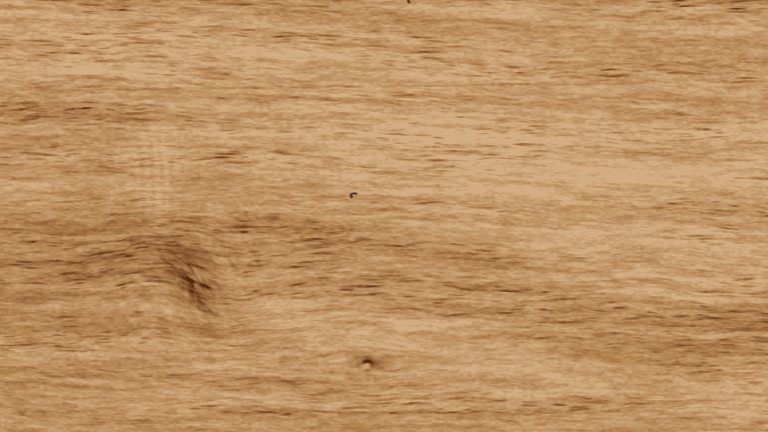
Write a Shadertoy shader that draws this texture.

```glsl
vec2 hash2(vec2 cell) {
    vec3 q = fract(cell.xyx * vec3(0.1031, 0.1030, 0.0973));
    q += dot(q, q.yzx + 33.33);
    return fract((q.xx + q.yz) * q.zy);
}

// Smooth cellular noise: random cell tones blended by distance, centred on zero
float cellTone(vec2 q) {
    vec2 cell = floor(q), f = q - cell;
    float sum = 0.0, total = 0.0;
    for (int j = -1; j <= 1; j++)
    for (int i = -1; i <= 1; i++) {
        vec2 o = vec2(i, j);
        vec2 h = hash2(cell + o);
        vec2 d = o + 0.15 + 0.7 * h - f;
        float weight = exp(-5.0 * dot(d, d));
        sum += weight * fract(h.x * 17.3 + h.y * 31.7);
        total += weight;
    }
    return sum / total - 0.5;
}

// Crisp tapered dashes, at most one per cell, tilted slightly downhill
float pores(vec2 q, float density) {
    vec2 cell = floor(q), f = q - cell;
    float dark = 0.0;
    for (int j = -1; j <= 1; j++)
    for (int i = -1; i <= 1; i++) {
        vec2 o = vec2(i, j);
        vec2 h = hash2(cell + o + 71.0);
        vec2 d = o + h - f;
        d.y -= (0.8 * h.x - 0.2) * d.x;
        float pick = fract(h.x * 23.1 + h.y * 41.9);
        float taper = 1.0 - smoothstep(0.05, 0.3 + 0.6 * h.y, abs(d.x));
        float across = 1.0 - smoothstep(0.08, 0.40, abs(d.y));
        dark = max(dark, taper * across * smoothstep(1.0 - density, 1.0, pick));
    }
    return dark;
}

float blob(vec2 p, vec2 centre, vec2 radius) {
    vec2 d = (p - centre) / radius;
    return exp(-dot(d, d));
}

vec2 rotate(vec2 p, float angle) {
    float c = cos(angle), s = sin(angle);
    return vec2(c * p.x - s * p.y, s * p.x + c * p.y);
}

// Bends the fibres around a knot; lean tilts them downhill
float knotBend(vec2 p, vec2 centre, vec2 radius, float lean, float spread) {
    vec2 d = p - centre;
    return (lean * d.x - spread * d.y) * blob(p, centre, radius);
}

// Small hooked chip in the surface
float chip(vec2 p, vec2 centre, float size, float pixel) {
    vec2 d = p - centre;
    float hook = abs(length(d * vec2(0.8, 1.1)) - size) - size * 0.4;
    hook = max(hook, 0.8 * d.x - d.y - 0.3 * size);
    return 1.0 - smoothstep(-pixel, pixel, hook);
}

vec3 woodColour(float tone) {
    vec3 umber = vec3(0.53, 0.34, 0.19);
    vec3 honey = vec3(0.70, 0.51, 0.315);
    vec3 straw = vec3(0.81, 0.66, 0.485);
    return tone < 0.5 ? mix(umber, honey, tone * 2.0)
                      : mix(honey, straw, tone * 2.0 - 1.0);
}

void mainImage(out vec4 fragColor, in vec2 fragCoord) {
    vec2 p = fragCoord / iResolution.y;
    float pixel = 1.0 / iResolution.y;
    vec2 bigKnot = vec2(0.45, 0.34), smallKnot = vec2(0.85, 0.155);

    // Fibre coordinates: gentle slope, waves and bends
    vec2 g = p;
    g.y += 0.035 * p.x + 0.008 * sin(2.6 * p.x + 5.0 * p.y)
         + 0.002 * sin(11.0 * p.x - 14.0 * p.y) + 0.0010 * sin(47.0 * p.x + 60.0 * p.y);
    g.y += knotBend(p, bigKnot, vec2(0.13, 0.12), 0.30, 0.1);
    g.y += knotBend(p, smallKnot, vec2(0.07, 0.05), 0.1, 0.4);

    // Broad light and dark zones
    float bandY = mix(0.46, 0.22, smoothstep(0.4, 1.7, p.x));
    float tone = 0.87;
    tone -= 0.30 * blob(p, vec2(0.14, 0.74), vec2(0.30, 0.055));
    tone -= 0.25 * blob(p, vec2(0.15, 0.36), vec2(0.65, 0.20));
    tone -= 0.27 * blob(p, vec2(1.2, bandY), vec2(1.0, 0.085));
    tone -= 0.16 * blob(p, vec2(0.9, 0.05), vec2(1.5, 0.22));
    tone -= 0.08 * blob(p, vec2(0.8, 1.0), vec2(1.5, 0.12));
    tone -= 0.14 * blob(p, vec2(1.48, 0.72), vec2(0.12, 0.02));
    tone += 0.14 * blob(p, vec2(0.35, 0.84), vec2(0.4, 0.035));
    tone += 0.06 * blob(p, vec2(1.6, 0.45), vec2(0.5, 0.12));

    // Soft streaks, then a fine matte grain
    tone += 0.20 * cellTone(g * vec2(1.3, 14.0));
    tone += 0.34 * cellTone(g * vec2(2.2, 45.0) + 13.0);
    tone += 0.34 * cellTone(g * vec2(7.0, 105.0) + 37.0);
    tone += 0.34 * cellTone(g * vec2(34.0, 190.0) + 59.0);
    tone += 0.28 * cellTone(g * vec2(110.0, 260.0) + 83.0);

    // Short dark pores, gathered into rows by a streak mask
    float rows = clamp(0.75 + 1.8 * cellTone(g * vec2(2.5, 30.0) + 91.0), 0.15, 1.3);
    tone -= 0.46 * rows * pores(g * vec2(12.0, 85.0), 0.55);
    tone -= 0.40 * rows * pores(g * vec2(24.0, 125.0) + 5.0, 0.6);

    // Cross-grain ripple above the big knot
    float ripple = sin(270.0 * p.x + 3.0 * sin(9.0 * p.y)) + 0.7 * sin(230.0 * p.y + 20.0 * p.x);
    tone += blob(p, vec2(0.36, 0.60), vec2(0.06, 0.10)) * (0.17 + 0.07 * ripple);
    tone += 0.10 * blob(p, vec2(0.37, 0.50), vec2(0.02, 0.10));

    // Big knot: slanted dark heart with torn fibres running through it
    vec2 k = rotate(p - bigKnot, 0.80);
    k.y += 0.012 * sin(24.0 * k.x);
    float torn = cellTone(k * vec2(18.0, 85.0)) + 0.7 * cellTone(rotate(k, 0.6) * vec2(22.0, 110.0));
    float heart = blob(k, vec2(0.0), vec2(0.14, 0.055));
    tone -= heart * (0.34 + 0.75 * torn);
    tone -= 0.35 * heart * pores(k * vec2(16.0, 75.0), 0.8);
    tone -= 0.40 * blob(k, vec2(0.03, -0.01), vec2(0.035, 0.016));
    tone += 0.30 * torn * blob(p, bigKnot, vec2(0.19, 0.16));
    tone += 0.16 * blob(k, vec2(0.02, 0.08), vec2(0.10, 0.015));

    // Small knot: a smudged dark eye with a broken ring
    float smudge = 1.0 + 2.0 * cellTone(p * vec2(35.0, 90.0));
    tone -= 0.50 * smudge * blob(p, smallKnot, vec2(0.045, 0.024));
    float eye = length((p - smallKnot) * vec2(1.0, 1.2));
    tone -= 0.55 * smudge * exp(-pow((eye - 0.010) / 0.005, 2.0));
    tone += 0.25 * blob(p, smallKnot, vec2(0.005));

    // Faint plank seam
    float seam = abs(p.y - 0.79 - 0.012 * p.x - 0.001 * sin(17.0 * p.x));
    tone -= 0.26 * (1.0 - smoothstep(0.0, 0.002 + pixel, seam))
          * (0.6 + cellTone(vec2(9.0 * p.x, 3.0)));

    vec3 colour = woodColour(clamp(tone, -0.6, 1.08));
    float chips = max(chip(p, vec2(0.82, 0.547), 0.006, pixel),
                      chip(p, vec2(0.953, 0.998), 0.006, pixel));
    colour = mix(colour, vec3(0.24, 0.14, 0.09), 0.85 * chips);
    fragColor = vec4(colour, 1.0);
}
```
